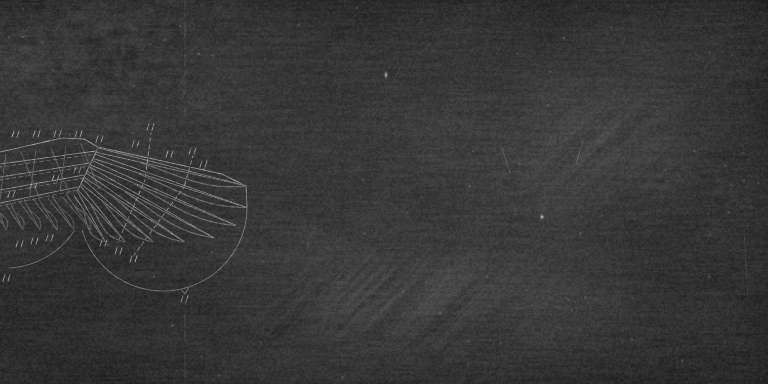
Write a WebGL 1 fragment shader that draws this texture.

```glsl
precision highp float;
uniform vec2 u_resolution;

float pixel; // width of one pixel on the 768 x 384 board

float hash(vec2 p) {
  vec3 h = fract(p.xyx * 0.1031);
  h += dot(h, h.yzx + 33.33);
  return fract((h.x + h.y) * h.z);
}

float noise(vec2 p) {
  vec2 i = floor(p), f = fract(p);
  f = f * f * (3.0 - 2.0 * f);
  return mix(mix(hash(i), hash(i + vec2(1, 0)), f.x),
             mix(hash(i + vec2(0, 1)), hash(i + 1.0), f.x), f.y);
}

float fbm(vec2 p) {
  float sum = 0.0, amp = 0.5;
  for (int i = 0; i < 5; i++) {
    sum += amp * noise(p);
    p = p * 2.03 + 17.0;
    amp *= 0.5;
  }
  return sum;
}

float chalk(float d) { return clamp((0.4 + 0.5 * pixel - d) / pixel, 0.0, 1.0); }

float line(vec2 p, vec2 a, vec2 b) {
  vec2 d = b - a;
  return chalk(length(p - a - d * clamp(dot(p - a, d) / dot(d, d), 0.0, 1.0)));
}

float dashed(vec2 p, vec2 a, vec2 b) {
  float along = dot(p - a, normalize(b - a));
  return line(p, a, b) * smoothstep(0.1, 0.25, abs(fract(along / 7.0) - 0.5));
}

float glow(vec2 p, vec2 c, vec2 size) {
  vec2 d = (p - c) / size;
  return exp(-dot(d, d));
}

// Tapered double quill with a rounded vane below its outer half
float feather(vec2 p, vec2 root, vec2 tip, float vane) {
  vec2 axis = normalize(tip - root);
  float s = dot(p - root, axis) / length(tip - root);
  float v = dot(p - root, vec2(-axis.y, axis.x));
  float t = clamp(s, 0.0, 1.0);
  float quill = chalk(abs(abs(v) - 2.4 * (1.0 - t)));
  float edge = chalk(abs(v - vane * sin(3.14 * t * t)) * 0.8) * step(0.3, s);
  return step(abs(s - 0.5), 0.5) * max(0.8 * quill, 0.65 * edge);
}

// Small cluster of slanted annotation strokes
float ticks(vec2 p, vec2 c) {
  p -= c;
  return max(line(p, vec2(-4, 3), vec2(-2, -3)), line(p, vec2(1, 3), vec2(3, -3)));
}

float wing(vec2 p) {
  float ink = 0.0;
  for (int i = 0; i < 8; i++) {
    float k = float(i), t = k / 7.0;
    // Long feathers fanned from the wrist
    vec2 tip = vec2(247.0 - 148.0 * smoothstep(0.12, 1.13, t), 186.0 + 56.0 * sin(min(2.75 * t, 1.57)));
    ink = max(ink, feather(p, mix(vec2(97, 150), vec2(76, 194), t), tip, 8.0));
    // Inner spars, struts and short feathers
    if (i < 4) {
      vec2 a = vec2(0.0, 164.0 + 13.0 * k), b = vec2(96.0 - 6.0 * k, 151.0 + 12.0 * k);
      ink = max(ink, 0.9 * line(p, a, b));
      ink = max(ink, 0.6 * dashed(p, a + vec2(0, 3), b + vec2(0, 3)));
      ink = max(ink, ticks(p, vec2(12.0 + 22.0 * k, 194.0 - 8.0 * k)));
    }
    if (i < 6) {
      vec2 top = vec2(6.0 + 15.0 * k, 154.0 - 2.0 * k);
      ink = max(ink, 0.5 * line(p, top, top + vec2(mod(k, 2.0) * 24.0 - 6.0, 45)));
      ink = max(ink, 0.7 * feather(p, vec2(14.0 * k - 6.0, 205.0 - 2.0 * k), vec2(17.0 * k + 6.0, 230), -5.0));
    }
    // Rows of annotation strokes
    if (i < 5) ink = max(ink, ticks(p, vec2(16.0 + 21.0 * k, 134.0 + 5.0 * step(3.5, k))));
    if (i < 3) {
      ink = max(ink, ticks(p, vec2(20.0 + 15.0 * k, 244.0 - 3.0 * k)));
      ink = max(ink, ticks(p, vec2(136.0 + 34.0 * k, 144.0 + 10.0 * k)));
      ink = max(ink, ticks(p, vec2(104.0 + 15.0 * k, 243.0 + 8.0 * k)));
    }
  }
  ink = max(ink, max(ticks(p, vec2(151, 127)), ticks(p, vec2(193, 151))));
  ink = max(ink, max(ticks(p, vec2(185, 299)), ticks(p, vec2(7, 278))));
  // Leading edge and wrist
  ink = max(ink, max(line(p, vec2(0, 152), vec2(62, 138)), line(p, vec2(62, 138), vec2(84, 139))));
  ink = max(ink, max(line(p, vec2(84, 139), vec2(98, 147)), line(p, vec2(98, 147), vec2(222, 174))));
  ink = max(ink, max(line(p, vec2(222, 174), vec2(246, 186)), line(p, vec2(246, 186), vec2(247, 207))));
  ink = max(ink, line(p, vec2(98, 148), vec2(77, 192)));
  // Section lines
  ink = max(ink, max(dashed(p, vec2(151, 133), vec2(145, 180)), dashed(p, vec2(145, 180), vec2(118, 242))));
  ink = max(ink, max(dashed(p, vec2(193, 156), vec2(184, 187)), dashed(p, vec2(184, 187), vec2(134, 255))));
  // Sweeping braces
  float big = chalk(abs(length(p - vec2(163, 207)) - 84.0)) * step(p.x < 160.0 ? 230.0 : 207.0, p.y);
  float small = chalk(abs(length(p - vec2(5, 185)) - 83.0)) * step(230.0, p.y) * step(9.0, p.x);
  ink = max(ink, 0.7 * max(big, small));
  return max(ink, 0.7 * max(line(p, vec2(181, 289), vec2(185, 294)), line(p, vec2(185, 294), vec2(189, 287))));
}

float scratches(vec2 p) {
  float s = 0.35 * max(line(p, vec2(502, 148), vec2(510, 173)), line(p, vec2(583, 141), vec2(576, 164)));
  s = max(s, 0.18 * max(line(p, vec2(400, 68), vec2(390, 88)), line(p, vec2(744, 230), vec2(748, 300))));
  s = max(s, 1.2 * max(glow(p, vec2(386, 75), vec2(1.3, 2.5)), glow(p, vec2(542, 217), vec2(1.5, 2))));
  // Scattered dust
  vec2 cell = floor(p / 16.0);
  vec2 spot = (cell + 0.2 + 0.6 * vec2(hash(cell + 5.0), hash(cell + 9.0))) * 16.0;
  return max(s, step(0.86, hash(cell)) * 0.5 * hash(cell + 2.0) * glow(p, spot, vec2(1)));
}

void main() {
  pixel = 384.0 / u_resolution.y;
  vec2 p = vec2(gl_FragCoord.x, u_resolution.y - gl_FragCoord.y) * pixel;
  // Broad smudges and darker borders
  float mottled = glow(p, vec2(90, 55), vec2(120, 65));
  float tone = 0.194 + 0.07 * (fbm(p * vec2(0.009, 0.016)) - 0.48) + 0.025 * mottled;
  tone += 0.05 * glow(p, vec2(595, 140), vec2(110, 70)) + 0.065 * glow(p, vec2(430, 300), vec2(160, 48));
  tone += 0.025 * glow(p, vec2(400, 180), vec2(280, 130)) - 0.02 * glow(p, vec2(20, 330), vec2(150, 70));
  tone -= 0.03 * (exp(-p.y / 18.0) + exp((p.y - 384.0) / 20.0) + exp((p.x - 768.0) / 30.0));
  // Wiped diagonal strokes, horizontal streaks and grain
  float wiped = glow(p, vec2(400, 300), vec2(110, 40)) + 0.7 * glow(p, vec2(590, 150), vec2(65, 50));
  tone += 0.13 * (wiped + 0.1) * (fbm(vec2(p.x - p.y, p.x + p.y) * vec2(0.01, 0.16)) - 0.44);
  tone += 0.035 * (noise(p * vec2(0.035, 0.5)) - 0.5) + 0.07 * (noise(p * vec2(0.6, 0.7)) - 0.5);
  tone += 0.12 * (mottled + 0.15) * (fbm(p * 0.12) - 0.48);
  // Faint vertical seam
  float seam = smoothstep(0.25, 0.7, noise(vec2(3, p.y * 0.25))) * chalk(abs(p.x - 185.0));
  tone += 0.09 * seam * (0.35 + step(p.y, 115.0) + step(290.0, p.y));
  tone += (0.28 + 0.27 * noise(p * 0.45)) * wing(p) + 0.4 * scratches(p);
  gl_FragColor = vec4(vec3(clamp(tone, 0.0, 1.0)), 1);
}
```
